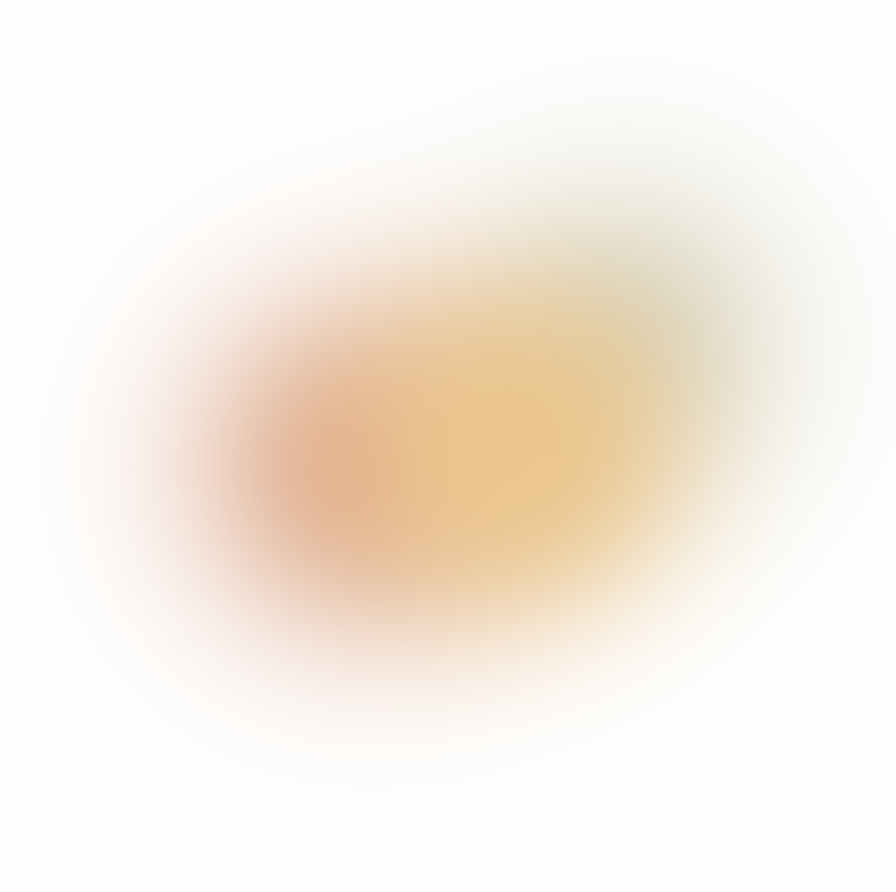
This background is drawn by a Shadertoy shader. Its source:

```glsl
#define PAPER  vec3(0.998, 0.997, 0.996)
#define SAGE   vec3(0.860, 0.850, 0.780)
#define CLAY   vec3(0.877, 0.685, 0.580)
#define AMBER  vec3(0.920, 0.770, 0.530)

// Centre (xy) and radius (z) of each glow, in canvas units
#define SAGE_SPOT   vec3(0.703, 0.621, 0.180)
#define CLAY_SPOT   vec3(0.404, 0.477, 0.197)
#define AMBER_SPOT  vec3(0.579, 0.497, 0.193)
#define AMBER_OPACITY 0.92

// Soft round falloff; higher power gives a flatter core
float glow(vec2 uv, vec3 spot, float power) {
    return exp(-pow(length(uv - spot.xy) / spot.z, power));
}

void mainImage(out vec4 fragColor, in vec2 fragCoord) {
    vec2 uv = fragCoord / iResolution.xy;

    // Layer the glows from back to front
    vec3 color = PAPER;
    color = mix(color, SAGE, glow(uv, SAGE_SPOT, 2.0));
    color = mix(color, CLAY, glow(uv, CLAY_SPOT, 2.2));
    color = mix(color, AMBER, AMBER_OPACITY * glow(uv, AMBER_SPOT, 2.5));

    fragColor = vec4(color, 1.0);
}
```
